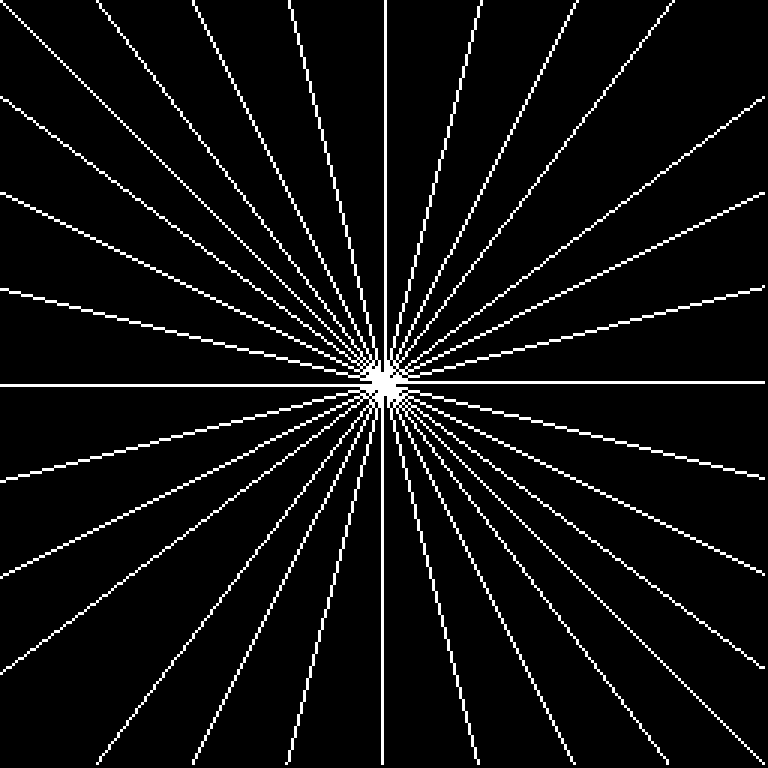
Give the GLSL for this pattern, as a Shadertoy shader.

```glsl
// Two fans of thin white stair-stepped lines crossing at the centre on black.
#define GRID 256.0
#define SPACING 32.0
#define LINES 8
#define LINE_WIDTH 1.0
#define SAMPLES 2
#define BACKGROUND vec3(0.0)
#define LINE_COLOUR vec3(1.0)

// Each line runs from "start" on one side to the mirrored place opposite.
float onLine(float major, float minor, float start) {
    float last = GRID - 1.0;
    float centre = mix(start, last - start, major / last);
    return step(abs(minor - centre), 0.5 * LINE_WIDTH);
}

// Coverage of one grid cell, counted from the upper left.
float starburst(vec2 cell) {
    float lit = 0.0;
    for (int i = 0; i < LINES; i++) {
        float start = float(i) * SPACING;
        lit = max(lit, onLine(cell.y, cell.x, start));
        lit = max(lit, onLine(cell.x, cell.y, start));
    }
    // The last column and row stay empty.
    return max(cell.x, cell.y) < GRID - 1.0 ? lit : 0.0;
}

void mainImage(out vec4 fragColor, in vec2 fragCoord) {
    // Average samples inside the pixel to smooth cell edges at any size.
    float coverage = 0.0;
    for (int j = 0; j < SAMPLES; j++) {
        for (int i = 0; i < SAMPLES; i++) {
            vec2 offset = (vec2(i, j) + 0.5) / float(SAMPLES) - 0.5;
            vec2 uv = (fragCoord + offset) / iResolution.xy;
            uv.y = 1.0 - uv.y;
            coverage += starburst(floor(uv * GRID));
        }
    }
    coverage /= float(SAMPLES * SAMPLES);
    fragColor = vec4(mix(BACKGROUND, LINE_COLOUR, coverage), 1.0);
}
```
